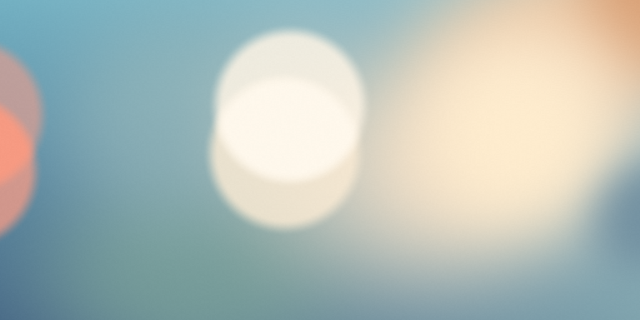
This background is drawn by a Shadertoy shader. Its source:

```glsl
const vec3 TOP_LEFT = vec3(0.45, 0.69, 0.76);
const vec3 TOP_RIGHT = vec3(0.62, 0.76, 0.79);
const vec3 BOTTOM_LEFT = vec3(0.28, 0.41, 0.53);
const vec3 BOTTOM_RIGHT = vec3(0.50, 0.64, 0.68);
const vec3 SAGE = vec3(0.49, 0.64, 0.60);
const vec3 MIST = vec3(0.61, 0.73, 0.73);
const vec3 AMBER = vec3(0.96, 0.77, 0.60);
const vec3 COPPER = vec3(0.84, 0.59, 0.41);
const vec3 SAND = vec3(0.96, 0.88, 0.78);
const vec3 CREAM = vec3(1.00, 0.93, 0.81);
const vec3 DUSK = vec3(0.43, 0.55, 0.62);
const vec3 PEARL = vec3(1.00, 0.96, 0.90);
const vec3 IVORY = vec3(0.98, 0.92, 0.83);
const vec3 WHITE_HOT = vec3(1.00, 0.98, 0.94);
const vec3 ROSE = vec3(0.87, 0.62, 0.57);
const vec3 CORAL = vec3(0.95, 0.61, 0.53);
const vec3 CORAL_HOT = vec3(1.00, 0.60, 0.49);

const float DISC_RADIUS = 0.232;
const float DISC_BLUR = 0.026;
const float GRAIN = 0.008;

// Elliptical glow with a broad centre and a soft falloff
float glow(vec2 p, vec2 center, vec2 radius, float angle) {
    float c = cos(angle), s = sin(angle);
    vec2 q = mat2(c, -s, s, c) * (p - center) / radius;
    return exp(-pow(dot(q, q), 1.5));
}

// Out-of-focus light with a blurred rim
float disc(vec2 p, vec2 center) {
    float d = length(p - center) - DISC_RADIUS;
    return 1.0 - smoothstep(-DISC_BLUR, DISC_BLUR, d);
}

float hash(vec2 p) {
    return fract(sin(dot(p, vec2(127.1, 311.7))) * 43758.5);
}

// Cool base with haze and the warm light on the right
vec3 backdrop(vec2 p, vec2 uv) {
    vec3 color = mix(mix(BOTTOM_LEFT, BOTTOM_RIGHT, uv.x),
                     mix(TOP_LEFT, TOP_RIGHT, uv.x), uv.y);
    color = mix(color, SAGE, 0.75 * glow(p, vec2(0.60, 0.14), vec2(0.48, 0.30), 0.0));
    color = mix(color, MIST, 0.60 * glow(p, vec2(0.56, 0.62), vec2(0.38, 0.34), 0.3));
    color = mix(color, AMBER, 0.88 * glow(p, vec2(1.74, 0.84), vec2(0.46, 0.30), 0.35));
    color = mix(color, COPPER, 0.90 * glow(p, vec2(2.04, 1.00), vec2(0.24, 0.26), 0.0));
    color = mix(color, SAND, 0.95 * glow(p, vec2(1.50, 0.54), vec2(0.56, 0.39), 0.45));
    color = mix(color, CREAM, 0.90 * glow(p, vec2(1.62, 0.58), vec2(0.30, 0.29), 0.4));
    return mix(color, DUSK, 0.85 * glow(p, vec2(2.04, 0.33), vec2(0.20, 0.17), 0.6));
}

void mainImage(out vec4 fragColor, in vec2 fragCoord) {
    vec2 uv = fragCoord / iResolution.xy;
    vec2 p = vec2(uv.x * 2.0, uv.y);
    vec3 color = backdrop(p, uv);

    // Central pair of pale discs
    float upper = disc(p, vec2(0.906, 0.670));
    float lower = disc(p, vec2(0.890, 0.520));
    color = mix(color, SAND, 0.30 * glow(p, vec2(0.94, 0.59), vec2(0.28, 0.36), 0.0));
    color = mix(color, IVORY, 0.83 * lower);
    color = mix(color, PEARL, 0.83 * upper);
    color = mix(color, WHITE_HOT, 0.70 * upper * lower);

    // Coral pair crossing the left border
    upper = disc(p, vec2(-0.100, 0.640));
    lower = disc(p, vec2(-0.122, 0.465));
    color = mix(color, ROSE, 0.72 * upper);
    color = mix(color, CORAL, 0.78 * lower);
    color = mix(color, CORAL_HOT, 0.65 * upper * lower);

    // Fine grain
    color += GRAIN * (hash(floor(p * 256.0)) - 0.5);
    fragColor = vec4(color, 1.0);
}
```
